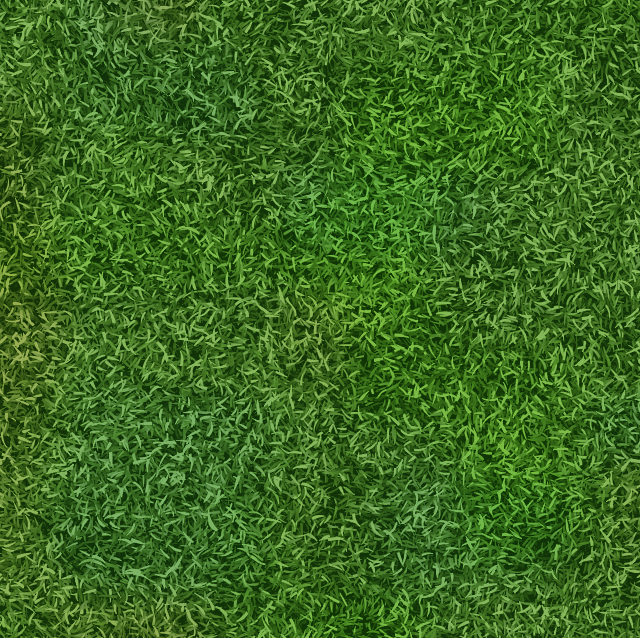
This texture is drawn by a Shadertoy shader. Its source:

```glsl
// A dense lawn seen from above: layers of short, curved, tapering blades
// scattered on rotated grids, from dark thatch up to bright tips, with
// broad noise patches that vary the light, the hue and the lie of the grass.

float hash(vec2 p) {
    return fract(sin(dot(p, vec2(127.1, 311.7))) * 43758.5453);
}

vec4 hash4(vec2 p) {
    vec4 s = vec4(dot(p, vec2(127.1, 311.7)), dot(p, vec2(269.5, 183.3)),
                  dot(p, vec2(419.2, 371.9)), dot(p, vec2(97.3, 157.1)));
    return fract(sin(s) * 43758.5453);
}

float noise(vec2 p) {
    vec2 i = floor(p), f = fract(p);
    f = f * f * (3.0 - 2.0 * f);
    return mix(mix(hash(i), hash(i + vec2(1, 0)), f.x),
               mix(hash(i + vec2(0, 1)), hash(i + vec2(1, 1)), f.x), f.y);
}

mat2 rotation(float a) {
    float c = cos(a), s = sin(a);
    return mat2(c, -s, s, c);
}

// Tone 0..1 runs from deep shadow to sunlit tip; paleness cools the greens.
vec3 grassColor(float tone, float paleness) {
    float t = clamp(tone, 0.0, 1.0) * 4.0;
    vec3 lit = mix(vec3(0.34, 0.56, 0.17), vec3(0.39, 0.56, 0.28), paleness);
    vec3 c = mix(vec3(0.07, 0.20, 0.03), vec3(0.18, 0.35, 0.08), clamp(t, 0.0, 1.0));
    c = mix(c, vec3(0.26, 0.45, 0.13), clamp(t - 1.0, 0.0, 1.0));
    c = mix(c, lit, clamp(t - 2.0, 0.0, 1.0));
    return mix(c, vec3(0.53, 0.72, 0.36), clamp(t - 3.0, 0.0, 1.0));
}

// Paints one layer of blades over the current surface (tone, paleness).
vec2 bladeLayer(vec2 surface, vec2 p, float layer, float depth, float feather) {
    const float density = 52.0;
    mat2 turn = rotation(layer * 1.7);
    vec2 g = turn * p * density + layer * 13.7;
    vec2 home = floor(g);
    for (int y = -1; y <= 1; y++)
    for (int x = -1; x <= 1; x++) {
        vec2 cell = home + vec2(x, y);
        vec4 r = hash4(cell + layer * 37.3);
        vec4 q = hash4(cell + layer * 19.1 + 71.7);

        // Neighbouring blades lean loosely the same way
        vec2 root = cell + r.xy;
        vec2 place = (root - layer * 13.7) * turn / density;
        float angle = 7.0 * noise(place * 9.0) + (r.z - 0.5) * 4.0;
        vec2 b = rotation(angle - layer * 1.7) * (g - root);

        // Curved blade, wide at the base and pointed at the tip
        float halfLength = mix(0.38, 0.74, q.x);
        float along = b.x / halfLength;
        float across = abs(b.y + (q.y - 0.5) * 0.9 * (b.x * b.x - 0.1));
        float width = mix(0.075, 0.135, q.z) * (1.0 - 0.6 * smoothstep(-0.4, 1.0, along));
        float ends = 1.0 - smoothstep(0.8, 1.0, abs(along));
        float mask = ends * (1.0 - smoothstep(width - feather, width + feather, across));
        float shadow = ends * (1.0 - smoothstep(width, width + 0.16, across));

        float tone = mix(-0.08, 0.80, depth) + (r.w - 0.5) * 1.05 + 0.10 * along;
        surface.x -= 0.10 * shadow;
        surface = mix(surface, vec2(tone, q.w), mask);
    }
    return surface;
}

void mainImage(out vec4 fragColor, in vec2 fragCoord) {
    vec2 p = fragCoord / iResolution.y;
    float feather = 52.0 * max(0.0012, 0.6 / iResolution.y);

    // Dark thatch, then blades from the bottom up
    vec2 surface = vec2(0.1 + 0.2 * noise(p * 150.0), 0.5);
    const int layers = 13;
    for (int i = 0; i < layers; i++) {
        float depth = float(i) / float(layers - 1);
        surface = bladeLayer(surface, p, float(i) + 1.0, depth, feather);
    }

    // Uneven light over clumps and wider areas
    float clumps = noise(p * 24.0 + 5.0) - 0.5;
    float areas = noise(p * 7.0 + 31.0) - 0.5;
    float tone = surface.x + 0.16 * clumps + 0.16 * areas + 0.02;
    vec3 color = grassColor(tone, surface.y);

    // Lush, olive and cool patches
    float lush = smoothstep(0.5, 0.9, noise(p * 5.0 + 12.0));
    float olive = smoothstep(0.6, 0.95, noise(p * 4.0 + 47.0));
    float cool = smoothstep(0.5, 0.9, noise(p * 6.0 + 83.0));
    color *= mix(vec3(1), vec3(0.90, 1.03, 0.70), lush);
    color *= mix(vec3(1), vec3(1.14, 0.95, 0.92), olive);
    color *= mix(vec3(1), vec3(0.92, 0.98, 1.12), cool);

    fragColor = vec4(color, 1.0);
}
```
